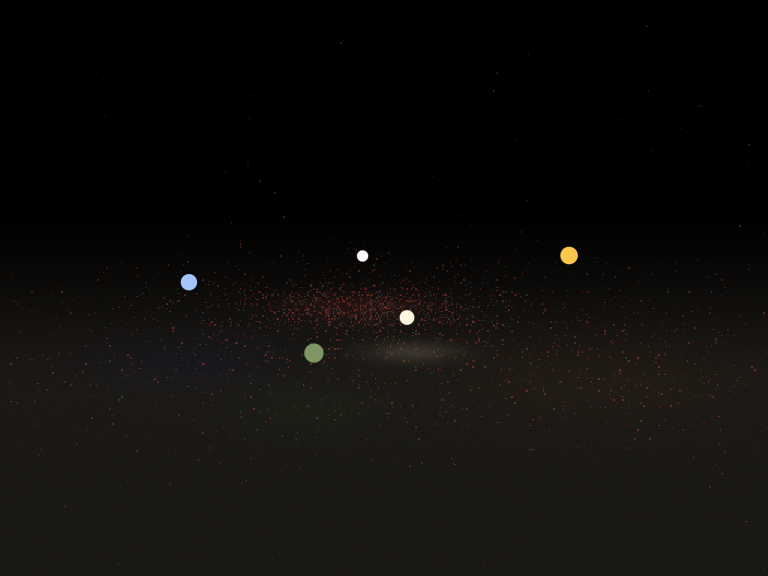
Give the GLSL for this background, as a WebGL 2 fragment shader.

```glsl
#version 300 es
precision highp float;
// Five small glowing orbs above a dark, grainy floor that catches their soft reflections.

#define HORIZON 0.66
#define FLOOR_FULL 0.31
#define GRAIN_CELLS 384.0
#define GRAIN_AMOUNT 0.012
#define SPECKLE_AMOUNT 0.30
#define RIM_WIDTH 0.0016

uniform vec2 u_resolution;
out vec4 fragColor;

const int ORBS = 5;

// Orb centre and radius, in canvas heights.
const vec3 orb[ORBS] = vec3[](
    vec3(0.328, 0.510, 0.0142), vec3(0.6295, 0.5556, 0.0100),
    vec3(0.988, 0.5564, 0.0152), vec3(0.7066, 0.4488, 0.0128),
    vec3(0.545, 0.387, 0.0167));

const vec3 orbColor[ORBS] = vec3[](
    vec3(0.64, 0.78, 0.98), vec3(1.0, 0.99, 1.0), vec3(1.0, 0.78, 0.30),
    vec3(1.0, 0.96, 0.88), vec3(0.49, 0.59, 0.39));

// Reflection centre and spread on the floor.
const vec4 pool[ORBS] = vec4[](
    vec4(0.328, 0.370, 0.130, 0.036), vec4(0.625, 0.467, 0.085, 0.018),
    vec4(1.050, 0.345, 0.200, 0.060), vec4(0.715, 0.389, 0.055, 0.013),
    vec4(0.545, 0.288, 0.090, 0.032));

const vec3 poolColor[ORBS] = vec3[](
    vec3(-0.004, 0.002, 0.030), vec3(0.075, 0.022, 0.022),
    vec3(0.020, 0.008, 0.000), vec3(0.125, 0.115, 0.098),
    vec3(0.002, 0.018, 0.004));

vec3 hash32(vec2 p) {
    vec3 q = fract(vec3(p.xyx) * vec3(0.1031, 0.1030, 0.0973));
    q += dot(q, q.yxz + 33.33);
    return fract((q.xxy + q.yzz) * q.zyx);
}

float gaussian(vec2 d, vec2 spread) {
    d /= spread;
    return exp(-0.5 * dot(d, d));
}

vec3 floorColor(vec2 p) {
    float lit = smoothstep(HORIZON, FLOOR_FULL, p.y);
    vec3 tint = mix(vec3(0.100, 0.095, 0.080), vec3(0.108, 0.097, 0.083),
                    smoothstep(0.1, 0.35, p.y));
    vec3 color = tint * lit;
    for (int i = 0; i < ORBS; i++)
        color += poolColor[i] * gaussian(p - pool[i].xy, pool[i].zw);

    // Fine grain everywhere on the floor, plus sparse coloured speckles.
    vec2 cell = floor(p * GRAIN_CELLS);
    vec3 grain = hash32(cell) - 0.5;
    color += grain * GRAIN_AMOUNT * lit;

    vec2 redOffset = p - pool[1].xy;
    float density = 0.32 * gaussian(redOffset, vec2(0.105, 0.021))
                  + 0.07 * gaussian(redOffset, vec2(0.22, 0.05))
                  + 0.035 * gaussian(p - vec2(0.75, 0.37), vec2(0.50, 0.08));
    vec3 pick = hash32(cell + 517.0);
    vec3 shade = hash32(cell + 1291.0);
    vec3 hue = mix(vec3(1.0, 0.30, 0.24), vec3(0.25, 0.50, 0.60), step(0.78, pick.y));
    color += step(pick.x, density) * hue * SPECKLE_AMOUNT * mix(0.25, 1.0, shade.x);
    return max(color, 0.0);
}

void main() {
    vec2 p = gl_FragCoord.xy / u_resolution.y;
    p.x += 0.5 * (4.0 / 3.0 - u_resolution.x / u_resolution.y);
    float edge = 0.75 / u_resolution.y;
    vec3 color = floorColor(p);

    // Orbs, the white one with a thin pink rim.
    for (int i = 0; i < ORBS; i++) {
        float d = length(p - orb[i].xy) - orb[i].z;
        vec3 rim = i == 1 ? vec3(1.0, 0.72, 0.78) : orbColor[i];
        vec3 body = mix(orbColor[i], rim, smoothstep(-RIM_WIDTH, 0.0, d));
        color = mix(color, body, 1.0 - smoothstep(-edge, edge, d));
    }
    fragColor = vec4(color, 1.0);
}
```
